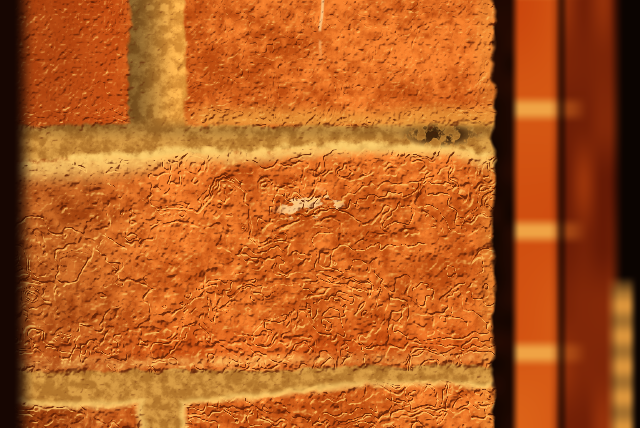
Reproduce this texture procedurally as a Shadertoy shader.

```glsl
// Sunlit brick wall in close-up, with a blurred brick pier behind its right edge.
// Joints come from signed distances with ragged edges; grain and cracks form a
// height field that is lit by its slope towards a low sun at the upper left.

float hash(vec2 p) {
    vec3 q = fract(p.xyx * vec3(.1031, .1030, .0973));
    q += dot(q, q.yzx + 33.33);
    return fract((q.x + q.y) * q.z);
}

float noise(vec2 p) {
    vec2 i = floor(p), f = fract(p);
    f = f * f * (3. - 2. * f);
    return mix(mix(hash(i), hash(i + vec2(1, 0)), f.x),
               mix(hash(i + vec2(0, 1)), hash(i + 1.), f.x), f.y);
}

float fbm(vec2 p) {
    float sum = 0., amp = .5;
    for (int i = 0; i < 4; i++) {
        sum += amp * noise(p);
        p = mat2(1.6, 1.2, -1.2, 1.6) * p + 7.3;
        amp *= .5;
    }
    return sum / .9375;
}

// Upper edge of the large middle brick
float middleTop(float x) {
    return mix(.622, .652, smoothstep(.05, .8, x)) - .02 * smoothstep(1.04, 1.15, x);
}

// Distance into the nearest brick, negative in the mortar
float brickDepth(vec2 p) {
    p += .014 * (vec2(noise(p * 22.), noise(p * 22. + 40.)) - .5);
    p += .007 * (vec2(noise(p * 75.), noise(p * 75. + 90.)) - .5);
    float middle = min(middleTop(p.x) - p.y, p.y - .128 - .018 * p.x);
    float upper = min(p.y - .708 - .014 * smoothstep(.8, 1.15, p.x), abs(p.x - .368) - .066);
    float lower = min(mix(.058, .104, smoothstep(.43, .85, p.x)) - p.y, abs(p.x - .38) - .05);
    return max(middle, max(upper, lower));
}

// Winding grooves along the middle level of warped noise, at three sizes
float cracks(vec2 p) {
    vec2 warp = vec2(fbm(p * 13.), fbm(p * 13. + 31.)) - .5;
    vec2 q = p * vec2(8., 16.) + 3. * warp;
    float lines = 0.;
    for (int i = 0; i < 3; i++) {
        float groove = 1. - smoothstep(.0, .2, abs(2. * noise(q) - 1.));
        lines = max(lines, groove * smoothstep(.3, .55, noise(q * .45 + 60.)));
        q = mat2(1.5, .3, -.3, 1.5) * q + 19.;
    }
    return lines;
}

float relief(vec2 p) {
    float onBrick = smoothstep(-.012, .008, brickDepth(p));
    float grain = .0052 * noise(p * 170.) + .0055 * noise(p * 85. + 8.);
    float lumps = .013 * noise(p * vec2(28., 44.) + 2. * noise(p * 12.));
    float pits = cracks(p) * mix(.0062, .002, smoothstep(.66, .74, p.y));
    return .006 * onBrick + grain + onBrick * (lumps * mix(1., .45, smoothstep(.68, .74, p.y)) - pits);
}

vec3 wall(vec2 p) {
    float depth = brickDepth(p);
    float onBrick = smoothstep(-.005, .005, depth);
    vec2 sun = vec2(-.5, .866);
    float slope = (relief(p) - relief(p + sun * .0035)) / .0035;
    float blotch = fbm(p * vec2(5., 8.));
    float fine = fbm(p * 60.);

    // Clay, redder at the upper left and browner along the foot
    vec3 clay = mix(vec3(.72, .29, .06), vec3(.95, .50, .18), smoothstep(.3, .7, .55 * blotch + .45 * fine));
    float red = .75 * (1. - smoothstep(.25, .34, p.x)) * smoothstep(.68, .72, p.y);
    red += .35 * smoothstep(.28, .18, p.y) * smoothstep(.12, .15, p.y);
    clay = mix(clay, vec3(.82, .30, .06), red);
    clay *= mix(.84, 1.03, smoothstep(.07, .45, p.x));

    // Sandy mortar, shaded beneath bricks and bright by the right of the upright joint
    float upright = smoothstep(.69, .73, p.y);
    vec3 mortar = mix(vec3(.70, .46, .17), vec3(.85, .61, .27), smoothstep(.3, .7, fine));
    mortar *= mix(1., mix(.66, 1.2, smoothstep(.31, .42, p.x)), upright);
    mortar *= 1. - .16 * smoothstep(.665, .70, p.y) * (1. - upright);
    vec3 col = mix(mortar, clay, onBrick);

    // Mortar smears and sunlit lips
    vec3 gold = vec3(1., .82, .44);
    float below = middleTop(p.x) - p.y + .035 * (blotch - .5) + .02 * (fine - .5);
    float reach = mix(.075, .035, smoothstep(.2, .6, p.x));
    float lip = smoothstep(-.018, .0, below) * (1. - smoothstep(.004, reach, below));
    col = mix(col, gold, lip * (.55 + .5 * fine));
    float smear = smoothstep(.70, .715, p.y) * (1. - smoothstep(.72, .765, p.y + .05 * (blotch - .5)));
    col = mix(col, vec3(.93, .62, .24), .75 * smear * smoothstep(.4, .5, p.x));
    float lowerLip = (1. - smoothstep(.0, .016, abs(depth))) * (1. - smoothstep(.10, .12, p.y));
    float foot = (1. - smoothstep(.0, .025, abs(p.y - .145 - .018 * p.x))) * fine;
    col = mix(col, gold, .7 * lowerLip + .7 * foot);
    float rightRim = smoothstep(1.10, 1.145, p.x + .04 * (blotch - .5));
    col = mix(col, vec3(.93, .60, .24), .4 * rightRim * onBrick);

    // Pale scuff, upright scratch and dark pitting
    vec2 s = (p - vec2(.725, .52)) / vec2(.11, .05);
    float scuff = smoothstep(.54, .64, fbm(p * vec2(34., 55.)) + .3 * (.55 - length(s)));
    scuff *= 1. - smoothstep(.5, 1., length(s));
    float scratch = 1. - smoothstep(.001, .006, abs(p.x - .69 - .065 * p.y + .008 * (noise(p * 30.) - .5)));
    scratch *= smoothstep(.83, .95, p.y) * smoothstep(.25, .5, noise(p * 60.));
    col = mix(col, vec3(1., .82, .56), max(.9 * scuff, .8 * scratch));
    vec2 k = (p - vec2(1.03, .685)) / vec2(.11, .035);
    float pitting = (1. - smoothstep(.3, 1., length(k))) * smoothstep(.46, .62, fine);
    col = mix(col, vec3(.16, .07, .01), .85 * pitting);

    // Grazing light, gentler on the smooth mortar
    slope *= mix(.65, 1., onBrick);
    col = mix(col, vec3(.36, .11, .015), .85 * smoothstep(.1, 1.4, -slope));
    return mix(col, vec3(1., .78, .40), .8 * smoothstep(.15, 1.7, slope));
}

// Out-of-focus pier with its shaded side and a far pale strip
vec3 background(vec2 p) {
    float course = abs(fract((p.y - .745) / .285 + .5) - .5) * .285;
    float joint = 1. - smoothstep(.004, .036, course);
    vec3 front = mix(vec3(.78, .25, .04), vec3(.87, .40, .10), noise(p * vec2(5., 4.)));
    front = mix(front, vec3(.94, .64, .27), joint);
    vec3 side = mix(vec3(.36, .08, .015), vec3(.60, .20, .04), noise(p * vec2(22., 7.)));
    side = mix(side, vec3(.70, .32, .09), .7 * joint * (1. - smoothstep(1.33, 1.38, p.x)));
    vec3 col = mix(front, side, smoothstep(1.28, 1.32, p.x));
    col *= 1. - .5 * (1. - smoothstep(.0, .018, abs(p.x - 1.312)));
    col = mix(col, vec3(.045, .015, .005), smoothstep(1.42, 1.46, p.x));
    float strip = smoothstep(1.41, 1.45, p.x) * (1. - smoothstep(1.465, 1.492, p.x));
    strip *= 1. - smoothstep(.31, .36, p.y);
    float bands = .88 + .12 * cos(p.y * 88.);
    return mix(col, vec3(.86, .58, .23) * bands, strip);
}

void mainImage(out vec4 fragColor, in vec2 fragCoord) {
    vec2 p = fragCoord / iResolution.y;
    float edge = 1.153 + .012 * (noise(p * 28.) - .5) + .006 * (noise(p * 80.) - .5);
    vec3 gap = vec3(.11, .03, .006) * (.6 + .8 * noise(p * 20.));
    vec3 col = mix(wall(p), gap, smoothstep(-.006, .006, p.x - edge));
    col = mix(col, background(p), smoothstep(1.190, 1.216, p.x));
    // Dark blurred post at the left
    col = mix(vec3(.09, .022, .006), col, smoothstep(.03, .085, p.x));
    fragColor = vec4(col, 1.);
}
```
